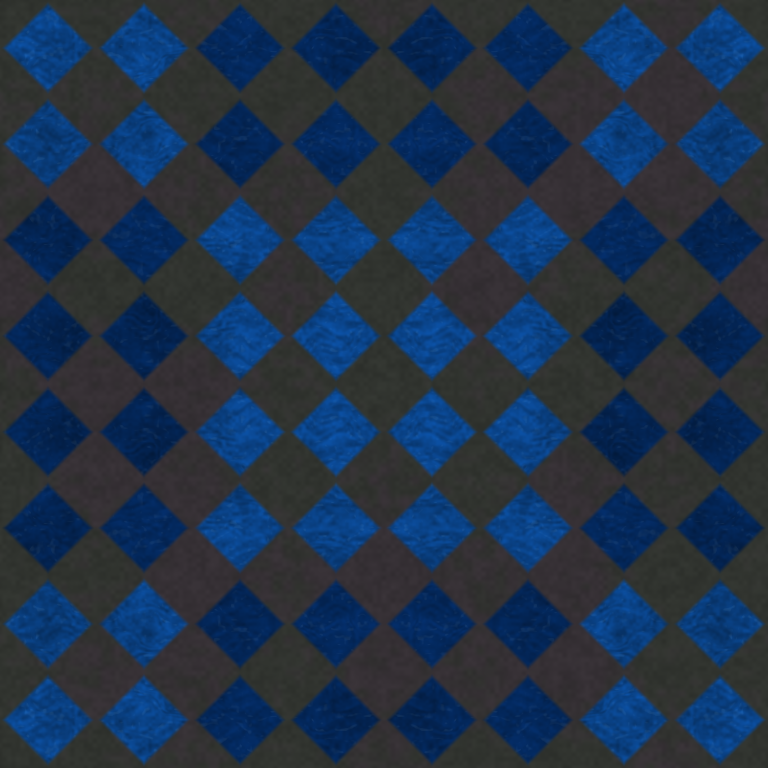
Write a three.js fragment shader that draws this pattern.

```glsl
// Eight by eight blue diamonds on a charcoal ground, in light and dark blocks.
// A diamond distance shapes each cell; mirrored fibre noise wears the blue and
// wrapping value noise tints the ground between green and violet.
varying vec2 vUv;

const float CELLS = 8.0;
const float HALF_DIAGONAL = 0.455; // in cells
const float EDGE_SOFTNESS = 0.04;  // in cells

const vec3 LIGHT_BLUE = vec3(0.035, 0.245, 0.500);
const vec3 DARK_BLUE = vec3(0.012, 0.145, 0.335);
const vec3 GREEN_GREY = vec3(0.190, 0.202, 0.183);
const vec3 VIOLET_GREY = vec3(0.208, 0.186, 0.204);

float hash(vec2 p) {
  return fract(sin(dot(p, vec2(127.1, 311.7))) * 43758.5453);
}

// Value noise that repeats after a whole number of lattice steps.
float wrapNoise(vec2 p, vec2 period) {
  vec2 i = floor(p);
  vec2 f = fract(p);
  vec2 u = f * f * (3.0 - 2.0 * f);
  vec2 a = mod(i, period);
  vec2 b = mod(i + 1.0, period);
  return mix(mix(hash(a), hash(vec2(b.x, a.y)), u.x),
             mix(hash(vec2(a.x, b.y)), hash(b), u.x), u.y);
}

// Noise scaled so that it fits the unit square a whole number of times.
float tileNoise(vec2 uv, vec2 count) {
  return wrapNoise(uv * count, count);
}

float diamondMask(vec2 local, float halfDiagonal, float softness) {
  float d = abs(local.x) + abs(local.y) - halfDiagonal;
  return 1.0 - smoothstep(-softness, softness, d);
}

// 1 in the light blocks: the middle four by four and the corner blocks.
float lightBlock(vec2 ring) {
  vec2 inner = step(ring, vec2(2.0));
  return 1.0 - abs(inner.x - inner.y);
}

// Short bent strokes, centred on zero.
float fibres(vec2 uv) {
  float bend = 4.0 * tileNoise(uv, vec2(36.0));
  vec2 count = vec2(110.0, 190.0);
  float strokes = wrapNoise(uv * count + bend, count);
  float specks = tileNoise(uv, vec2(230.0));
  return 0.65 * strokes + 0.35 * specks - 0.5;
}

vec3 groundColor(vec2 uv) {
  float tileTint = tileNoise(uv, vec2(CELLS));
  float mottle = tileNoise(uv, vec2(72.0)) - 0.5;
  float grain = tileNoise(uv, vec2(170.0)) - 0.5;
  float tint = smoothstep(0.2, 0.8, tileTint + 0.5 * mottle);
  return mix(GREEN_GREY, VIOLET_GREY, tint) * (1.0 + 0.09 * mottle + 0.13 * grain);
}

vec3 diamondColor(vec2 uv, vec2 ring) {
  vec2 folded = abs(uv - 0.5);
  float light = lightBlock(ring);
  float shade = 0.14 * (hash(ring + 5.0) - 0.5);
  float cloud = 0.22 * (tileNoise(folded, vec2(32.0)) - 0.5);
  float wear = mix(0.36, 0.48, light) * fibres(folded);
  vec3 base = mix(DARK_BLUE, LIGHT_BLUE, light) * (1.0 + shade + cloud + wear);
  // Pale scuffs where the strokes are strongest.
  float scuff = smoothstep(0.12, 0.4, fibres(folded + 0.25));
  return base + vec3(0.045, 0.045, 0.035) * scuff;
}

void main() {
  vec2 grid = vUv * CELLS;
  vec2 ring = abs(mod(floor(grid), CELLS) - 0.5 * (CELLS - 1.0));
  float mask = diamondMask(fract(grid) - 0.5, HALF_DIAGONAL, EDGE_SOFTNESS);
  vec3 color = mix(groundColor(vUv), diamondColor(vUv, ring), mask);
  gl_FragColor = vec4(color, 1.0);
}
```
